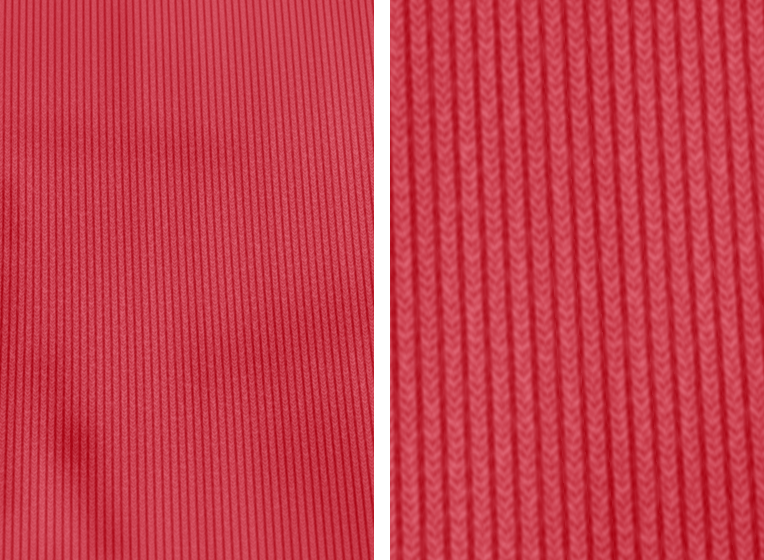
Left, the full canvas; right, a detail of the centre.
This texture is drawn by a Shadertoy shader. Its source:

```glsl
const vec3 DEEP_RED = vec3(0.69, 0.07, 0.13);
const vec3 PALE_RED = vec3(0.84, 0.33, 0.39);
const float TAU = 6.2831853;

vec2 hash2(vec2 cell) {
    vec2 q = vec2(dot(cell, vec2(127.1, 311.7)), dot(cell, vec2(269.5, 183.3)));
    return fract(sin(q) * 43758.55);
}

// Distance to the nearest scattered point
float cellular(vec2 p) {
    vec2 base = floor(p);
    float nearest = 2.0;
    for (int j = -1; j <= 1; j++) {
        for (int i = -1; i <= 1; i++) {
            vec2 cell = base + vec2(i, j);
            nearest = min(nearest, length(cell + hash2(cell) - p));
        }
    }
    return nearest;
}

// Broad, uneven waves in the cloth
float drape(vec2 p) {
    float sum = 0.0, amplitude = 0.5;
    for (int i = 0; i < 4; i++) {
        sum += amplitude * sin(p.x + 1.7 * sin(p.y * 0.8)) * cos(p.y - 0.6 * p.x);
        p = mat2(1.5, 1.1, -1.1, 1.5) * p + 2.3;
        amplitude *= 0.55;
    }
    return sum;
}

// Soft shadow along a segment
float crease(vec2 uv, vec2 a, vec2 b, float width) {
    vec2 scale = vec2(1.0, 1.5);
    vec2 pa = (uv - a) * scale, ba = (b - a) * scale;
    float along = clamp(dot(pa, ba) / dot(ba, ba), 0.0, 1.0);
    float d = length(pa - ba * along) / width;
    return exp(-d * d);
}

float foldShade(vec2 uv) {
    float shade = 0.07 * drape(uv * vec2(4.0, 6.0));
    shade -= 0.24 * crease(uv, vec2(0.01, 0.66), vec2(0.03, 0.58), 0.04);
    shade -= 0.20 * crease(uv, vec2(0.13, 0.34), vec2(0.20, 0.21), 0.07);
    shade -= 0.28 * crease(uv, vec2(0.20, 0.21), vec2(0.29, 0.03), 0.06);
    shade -= 0.10 * crease(uv, vec2(0.05, 0.76), vec2(0.60, 0.73), 0.06);
    shade -= 0.13 * crease(uv, vec2(0.55, 0.34), vec2(1.00, 0.44), 0.10);
    shade -= 0.20 * crease(uv, vec2(0.00, 0.50), vec2(0.00, 0.12), 0.07);
    shade -= 0.20 * crease(uv, vec2(0.85, 0.18), vec2(1.00, 0.02), 0.18);
    shade -= 0.10 * crease(uv, vec2(0.31, 0.98), vec2(0.31, 0.82), 0.04);
    shade += 0.10 * crease(uv, vec2(0.10, 0.16), vec2(0.16, 0.06), 0.07);
    shade += 0.10 * crease(uv, vec2(0.70, 0.98), vec2(0.95, 0.80), 0.25);
    return shade;
}

// Rounded rib with a dark groove on either side
float ribProfile(float offset, float blur) {
    return 1.0 - smoothstep(0.26 - blur, 0.45 + blur, offset);
}

void mainImage(out vec4 fragColor, in vec2 fragCoord) {
    vec2 uv = fragCoord / iResolution.xy;

    // Ribs converge towards the far end and lean a little
    float ribCount = mix(44.0, 53.0, uv.y);
    float bend = 0.0015 * sin(uv.y * 9.0 + uv.x * 4.0);
    float x = (uv.x - 0.5 + 0.065 * (uv.y - 0.5) + bend) * ribCount;
    float rib = floor(x);
    float offset = abs(fract(x) - 0.5);
    float row = 150.0 * (uv.y + 0.1 * uv.y * uv.y) + hash2(vec2(rib, 3.0)).x;

    // Sharp in the middle, softer near and far
    float focus = 1.0 - smoothstep(0.15, 0.55, abs(uv.y - 0.47));
    float blur = 0.3 * ribCount / iResolution.x + 0.04 * (1.0 - focus);
    float ridge = ribProfile(offset, blur);

    // V-shaped stitches, faded out where they are too fine to resolve
    float resolved = 1.0 - smoothstep(0.3, 0.7, 170.0 / iResolution.y);
    float stitch = cos(TAU * (row - 2.0 * offset));
    float knit = 0.14 * stitch * ridge * resolved * mix(0.25, 1.0, focus);

    // Fuzz and small differences between ribs
    float grain = cellular(vec2(x * 3.0, row * 0.9)) - 0.45;
    float fuzz = 0.50 * grain * mix(0.35, 1.0, focus);
    float ribTone = 0.08 * (hash2(vec2(rib, 7.0)).y - 0.5);

    float tone = 0.14 + 0.71 * ridge + knit + fuzz + ribTone + foldShade(uv);
    fragColor = vec4(mix(DEEP_RED, PALE_RED, clamp(tone, -0.2, 1.2)), 1.0);
}
```
